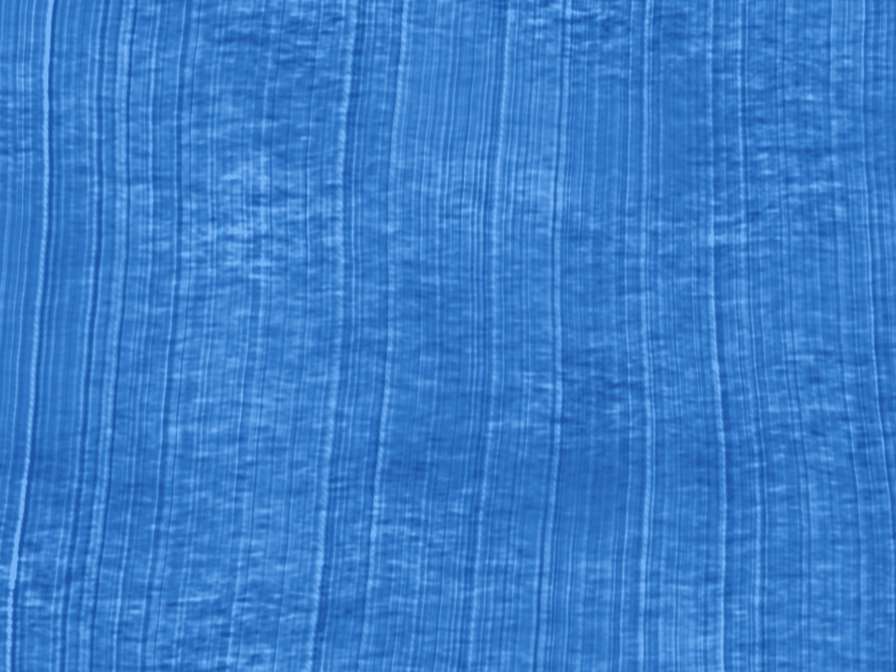
Give the GLSL for this texture, as a Shadertoy shader.

```glsl
// Crinkled blue woven cloth: wavy lengthwise threads with shaded edges,
// crossed by fine short weft creases. Threads are jittered one-dimensional
// cells in three sizes; creases and patches are stretched cellular noise.

float hash(vec2 p) {
    vec3 q = fract(p.xyx * vec3(0.1031, 0.1030, 0.0973));
    q += dot(q, q.yzx + 33.33);
    return fract((q.x + q.y) * q.z);
}

// Signed soft blobs, one per jittered cell
float blobs(vec2 p) {
    vec2 cell = floor(p);
    float sum = 0.0;
    for (int j = -1; j <= 1; j++)
    for (int i = -1; i <= 1; i++) {
        vec2 id = cell + vec2(i, j);
        vec2 d = p - id - vec2(hash(id + 17.3), hash(id + 51.7));
        float fade = max(0.0, 1.0 - dot(d, d));
        sum += (2.0 * hash(id) - 1.0) * fade * fade * fade;
    }
    return sum;
}

// Raised threads: a light core with a dark groove along one side
float threads(float u, float y, float freq, float width, float seed) {
    float cell = floor(u * freq);
    float sum = 0.0;
    for (int i = -1; i <= 1; i++) {
        vec2 id = vec2(cell + float(i), seed);
        float center = (id.x + 0.1 + 0.8 * hash(id)) / freq;
        float side = hash(id + 7.1) < 0.35 ? -1.0 : 1.0;
        float strength = 0.2 + 0.8 * pow(hash(id + 23.9), 1.4);
        strength *= 0.88 + 0.22 * sin(y * 9.0 + id.x * 2.4);
        float w = width * (0.75 + 0.5 * hash(id + 41.3));
        float d = (u - center) / w;
        float groove = (d - 1.9 * side) / 1.1;
        sum += strength * (exp(-d * d) - 0.7 * exp(-groove * groove));
    }
    return sum;
}

void mainImage(out vec4 fragColor, in vec2 fragCoord) {
    vec2 p = fragCoord / iResolution.y;

    // Thread coordinate: fanning lean plus slow ripples
    float lean = mix(0.065, -0.05, smoothstep(0.7, 1.25, p.x));
    float u = p.x - lean * p.y;
    u += 0.006 * sin(p.y * 7.0 + p.x * 2.0 + 0.8);
    u += 0.0025 * sin(p.y * 15.0 + p.x * 6.0);
    u += 0.0005 * sin(p.y * 71.0 + p.x * 23.0);

    // Lengthwise threads, crowded at the left and right of centre
    float crowd = 1.0 - smoothstep(0.12, 0.3, u);
    crowd += 0.6 * exp(-pow((u - 0.93) / 0.12, 2.0));
    float bead = 0.85 + 0.15 * sin(p.y * 600.0 + u * 400.0);
    float patches = blobs(p * vec2(5.0, 7.0) + 3.0);
    float tone = 1.95 * bead * threads(u, p.y, 19.0, 0.0035, 3.0);
    tone += (0.75 + 0.75 * crowd) * bead * threads(u, p.y, 46.0, 0.0026, 11.0);
    tone += (0.9 + 0.5 * patches) * threads(u, p.y, 110.0, 0.002, 29.0);

    // Weft creases, fine and short, fading in and out in patches
    float rows = p.y + 0.003 * sin(p.x * 9.0) + 0.0015 * sin(p.x * 31.0);
    float crease = 0.6 * blobs(vec2(u * 16.0, rows * 105.0));
    crease += 0.75 * blobs(vec2(u * 50.0, rows * 150.0) + 40.0);
    crease += 0.45 * blobs(vec2(u * 130.0, rows * 170.0) + 130.0);
    tone += crease * (0.85 + 0.7 * blobs(p * vec2(4.0, 6.0) + 70.0));

    // Broad shading, lengthwise bands and a faint dark fold
    tone += 0.32 * patches + 0.28 * blobs(vec2(u * 11.0, p.y * 1.5) + 60.0);
    tone += 0.05 - 0.15 * crowd;
    tone -= 0.3 * exp(-pow((p.y - 0.3 + 0.02 * sin(p.x * 5.0)) / 0.04, 2.0));

    // Dye colours from groove to lit thread
    vec3 shade = vec3(0.14, 0.38, 0.70);
    vec3 cloth = vec3(0.20, 0.48, 0.79);
    vec3 lit = vec3(0.35, 0.61, 0.89);
    vec3 color = mix(cloth, shade, clamp(0.85 * -tone, 0.0, 1.4));
    color += (lit - cloth) * clamp(0.9 * tone, 0.0, 1.7);
    fragColor = vec4(color, 1.0);
}
```
